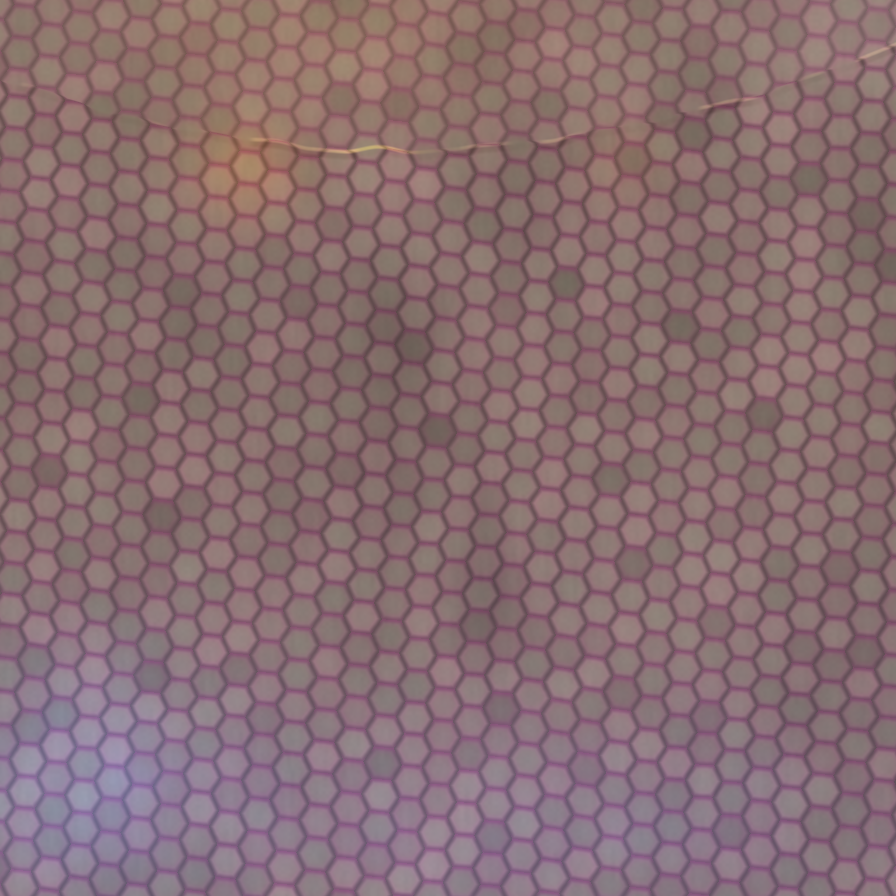
This pattern is drawn by a Shadertoy shader. Its source:

```glsl
// Worn sheet of soft hexagonal cells with tinted light patches and a faint curved crease.

const vec2 CENTER = vec2(0.518, 0.499);      // middle of one cell
const vec2 STEP_SIDE = vec2(0.0341, 0.0145); // to the next column
const vec2 STEP_UP = vec2(0.0027, 0.0358);   // to the next cell above

const vec3 BODY = vec3(0.545, 0.456, 0.428);
const vec3 GROOVE = vec3(0.385, 0.300, 0.305);
const vec3 FRINGE = vec3(0.515, 0.300, 0.400);

float hash(vec2 p) {
    return fract(sin(dot(p, vec2(127.1, 311.7))) * 43758.5453);
}

float valueNoise(vec2 p) {
    vec2 i = floor(p), f = fract(p);
    f = f * f * (3.0 - 2.0 * f);
    float low = mix(hash(i), hash(i + vec2(1.0, 0.0)), f.x);
    float high = mix(hash(i + vec2(0.0, 1.0)), hash(i + 1.0), f.x);
    return mix(low, high, f.y);
}

float fbm(vec2 p) {
    float sum = 0.0, weight = 0.5;
    for (int i = 0; i < 4; i++) {
        sum += weight * valueNoise(p);
        p = p * 2.03 + 17.3;
        weight *= 0.5;
    }
    return sum;
}

// Soft elliptical patch, 1 in the middle
float glow(vec2 p, vec2 middle, vec2 size) {
    vec2 d = (p - middle) / size;
    return exp(-dot(d, d));
}

// Skewed lattice to regular hexagons of unit pitch
vec2 toHexSpace(vec2 p, vec2 side, vec2 up) {
    vec2 g = inverse(mat2(side, up)) * p;
    return vec2(0.8660254 * g.x, 0.5 * g.x + g.y);
}

// xy: offset from the cell centre, zw: integer cell id
vec4 hexCell(vec2 q) {
    vec2 period = vec2(1.7320508, 1.0);
    vec2 a = mod(q + 0.5 * period, period) - 0.5 * period;
    vec2 b = mod(q, period) - 0.5 * period;
    vec2 local = dot(a, a) < dot(b, b) ? a : b;
    return vec4(local, round((q - local) / (0.5 * period)));
}

// Distance to the wall of a slightly rounded cell
float wallDistance(vec2 local, float rounding) {
    vec2 m = abs(local);
    float hex = max(m.y, dot(m, vec2(0.8660254, 0.5)));
    return 0.5 - mix(hex, length(local) * 0.95, rounding);
}

vec3 cellColor(vec2 local, vec2 id, float contrast) {
    float d = wallDistance(local, 0.22);
    float wall = 1.0 - smoothstep(0.0, 0.155, d);
    float flatSide = smoothstep(0.6, 0.98, abs(local.y) / max(length(local), 0.001));
    vec3 wallTint = mix(GROOVE, FRINGE, flatSide * (local.y > 0.0 ? 0.95 : 0.65));

    // Each cell has its own brightness and hue, and a few are dull
    float tone = hash(id) - 0.5;
    float hue = hash(id + 41.7) - 0.5;
    float dull = step(0.92, hash(id + 83.1));
    vec3 body = BODY * (1.0 + 0.11 * tone - 0.09 * dull);
    body += hue * vec3(0.030, -0.016, 0.012);
    body += vec3(-0.010, 0.014, 0.006) * (1.0 - smoothstep(0.0, 0.4, length(local)));
    body += vec3(0.014, -0.022, 0.012) * (1.0 - smoothstep(0.10, 0.26, d));
    return mix(body, wallTint, wall * contrast);
}

// Light falling on the sheet, by place
vec3 lightTint(vec2 p) {
    vec3 tint = vec3(0.0);
    tint += vec3(0.055, 0.030, -0.015) * glow(p, vec2(0.36, 0.97), vec2(0.32, 0.14));
    tint += vec3(0.095, 0.035, -0.035) * glow(p, vec2(0.27, 0.81), vec2(0.07, 0.06));
    tint += vec3(0.045, 0.020, -0.010) * glow(p, vec2(0.70, 0.82), vec2(0.05, 0.05));
    tint += vec3(0.060, 0.060, 0.060) * glow(p, vec2(0.99, 0.98), vec2(0.10, 0.09));
    tint += vec3(0.035, 0.095, 0.190) * glow(p, vec2(0.08, 0.12), vec2(0.19, 0.15));
    tint += vec3(0.025, 0.045, 0.105) * glow(p, vec2(0.62, 0.07), vec2(0.34, 0.13));
    tint += vec3(0.000, 0.004, 0.035) * (1.0 - smoothstep(0.1, 0.6, p.y));
    return tint;
}

void mainImage(out vec4 fragColor, in vec2 fragCoord) {
    vec2 p = fragCoord / iResolution.y;

    // Shallow arc that parts the upper flap from the rest
    float arc = 0.833 + 0.40 * (p.x - 0.45) * (p.x - 0.45);
    float rise = p.y - arc - 0.008 * (valueNoise(vec2(p.x * 26.0, 3.0)) - 0.5);
    float flap = smoothstep(-0.002, 0.002, rise);

    // Cells, gently warped and slipped above the crease
    vec2 warp = vec2(valueNoise(p * 7.0), valueNoise(p * 7.0 + 31.0)) - 0.5;
    vec2 sheet = p - CENTER + 0.007 * warp + flap * vec2(0.002, 0.005);
    vec4 cell = hexCell(toHexSpace(sheet, STEP_SIDE, STEP_UP));
    vec3 color = cellColor(cell.xy, cell.zw, mix(0.92, 0.72, flap));

    // Stains, upright streaks and fine grain
    float stain = fbm(p * vec2(9.0, 6.5) + 5.0) - 0.47;
    float streak = valueNoise(p * vec2(190.0, 45.0)) - 0.5;
    float grain = valueNoise(p * 260.0) - 0.5;
    color *= 1.0 + 0.20 * stain + 0.035 * streak + 0.025 * grain;
    color *= 1.0 - 0.10 * glow(p, vec2(0.44, 0.63), vec2(0.05, 0.08));
    color *= 1.0 - 0.10 * glow(p, vec2(0.54, 0.38), vec2(0.03, 0.13));
    color += lightTint(p) * (0.75 + 0.5 * fbm(p * 14.0));

    // Broken pale crease with a shadow below and one bright glint
    float broken = smoothstep(0.35, 0.75, valueNoise(vec2(p.x * 34.0, 9.0)));
    float ridge = 1.0 - smoothstep(0.0005, 0.0035, abs(rise));
    float shade = 1.0 - smoothstep(0.001, 0.006, abs(rise + 0.005));
    float glint = glow(p, vec2(0.42, arc), vec2(0.045, 0.01));
    color -= 0.045 * shade * (0.3 + 0.7 * broken);
    color += vec3(0.11, 0.09, 0.05) * ridge * broken;
    color += vec3(0.19, 0.17, 0.01) * ridge * glint;

    fragColor = vec4(clamp(color, 0.0, 1.0), 1.0);
}
```
